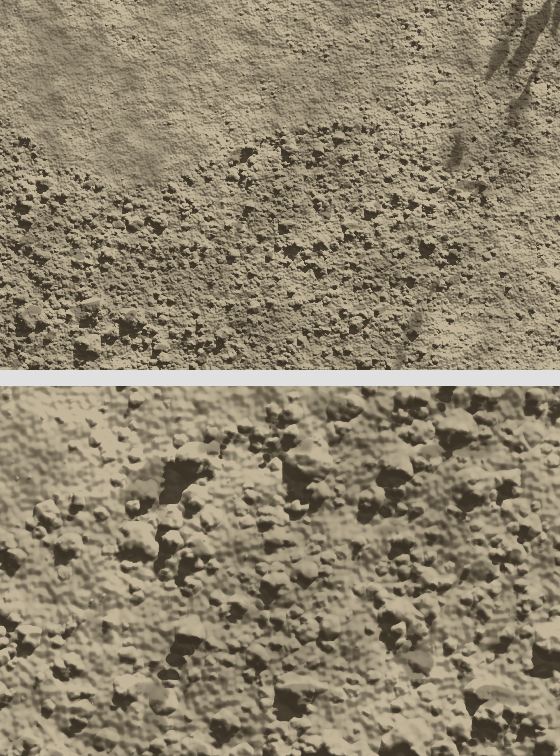
Top, the full canvas; bottom, a detail of the centre.
This texture is drawn by a Shadertoy shader. Its source:

```glsl
// Sunlit heaps of dry sand: a smooth hollow, a cloddy foreground and a steep bank.
// Gradient noise and scattered domes make a height field, which is lit by its slope
// towards the sun and by a short shadow march. Lengths are in canvas heights.

const vec3 DARK_SAND = vec3(0.20, 0.17, 0.125);
const vec3 PALE_SAND = vec3(0.76, 0.71, 0.60);
const vec2 SUN_DIR = vec2(0.42, 0.907);   // towards the sun, on the canvas
const float SUN_SLOPE = 0.52;             // rise of a sun ray per unit travelled
const float SLOPE_STEP = 0.003;
const float BASE_TONE = 0.622;
const float LIT_GAIN = 0.19;
const float SHADE_GAIN = 0.46;
const float SHADOW_TONE = 0.22;
const float CLOD_HEIGHT = 0.95;
const float GRAIN_STEEPNESS = 0.135;

vec3 hash3(vec2 cell) {
    vec3 q = fract(cell.xyx * vec3(0.1031, 0.1030, 0.0973));
    q += dot(q, q.yxz + 33.33);
    return fract((q.xxy + q.yzz) * q.zyx);
}

float cornerSlope(vec2 cell, vec2 offset) {
    float angle = 6.2832 * hash3(cell).x;
    return dot(vec2(cos(angle), sin(angle)), offset);
}

float gradientNoise(vec2 p) {
    vec2 cell = floor(p), f = fract(p);
    vec2 w = f * f * f * (f * (f * 6.0 - 15.0) + 10.0);
    vec2 e = vec2(1.0, 0.0);
    float low = mix(cornerSlope(cell, f), cornerSlope(cell + e, f - e), w.x);
    float high = mix(cornerSlope(cell + e.yx, f - e.yx), cornerSlope(cell + 1.0, f - 1.0), w.x);
    return mix(low, high, w.y);
}

// Rounded lumps, one at most per jittered cell
float clods(vec2 p, float size, float density) {
    if (density < 0.01) return 0.0;
    vec2 q = p / size + size * 900.0;
    q += 0.2 * vec2(gradientNoise(q * 2.7), gradientNoise(q * 2.7 + 47.0));
    vec2 home = floor(q);
    float top = 0.0;
    for (int j = -1; j <= 1; j++)
    for (int i = -1; i <= 1; i++) {
        vec2 cell = home + vec2(i, j);
        vec3 rnd = hash3(cell);
        float radius = 0.47 * smoothstep(0.0, 0.4, density - rnd.z);
        vec2 d = (q - cell - 0.15 - 0.7 * rnd.xy) * vec2(0.92, 1.08);
        top = max(top, (radius * radius - dot(d, d)) / max(radius, 0.05));
    }
    return top * size * CLOD_HEIGHT;
}

// ground = (grain roughness, share of clods, share of boulders)
float sandHeight(vec2 p, vec3 ground) {
    float h = 0.0, freq = 10.0, steepness = GRAIN_STEEPNESS;
    for (int k = 0; k < 5; k++) {
        h += steepness * gradientNoise(p * freq + float(k) * 19.7) / freq;
        freq *= 2.0;
        steepness *= 1.38;
    }
    h *= ground.x;
    h += clods(p, 0.014, 0.65 * ground.x - 0.1);
    h += clods(p, 0.026, 0.62 * ground.y);
    h += clods(p, 0.048, 0.40 * ground.y);
    return h + clods(p, 0.092, 0.42 * ground.z);
}

// Edge of the foreground heap, dipping to a valley at the left
float crestLine(float x) {
    return 0.50 + 0.75 * max(0.26 - x, 0.0) + 0.19 * smoothstep(0.26, 0.95, x)
         - 0.13 * smoothstep(0.95, 1.18, x) + 0.22 * smoothstep(1.25, 1.5, x);
}

void mainImage(out vec4 fragColor, in vec2 fragCoord) {
    vec2 p = fragCoord / iResolution.y;
    float broad = gradientNoise(p * vec2(4.0, 5.5) + 8.0);
    float patchy = gradientNoise(p * 11.0 + 31.0);
    float clumpy = gradientNoise(p * vec2(21.0, 27.0) + 73.0);

    // Regions: hollow, foreground heap, right-hand slope
    float heap = smoothstep(-0.02, 0.035, crestLine(p.x) + 0.035 * patchy - p.y);
    float pastRidge = p.x - (1.08 + 0.45 * p.y) + 0.05 * broad + 0.02 * clumpy;
    float rightSlope = smoothstep(0.0, 0.12, pastRidge);
    float coarse = heap * (1.0 - 0.5 * rightSlope) * (0.9 + 0.6 * patchy);
    float hollowGrain = 0.58 + 0.25 * smoothstep(0.5, 1.0, p.x) + 0.45 * broad + 0.3 * patchy;
    vec3 ground = vec3(mix(hollowGrain, 1.0 - 0.15 * rightSlope, heap), coarse,
        heap * (1.0 - smoothstep(0.2, 1.1, p.x)) * (1.0 - smoothstep(0.2, 0.65, p.y)));
    ground = max(ground, 0.0);

    // Slope lighting
    float h = sandHeight(p, ground);
    float slope = (h - sandHeight(p + SUN_DIR * SLOPE_STEP, ground)) / SLOPE_STEP;
    float lit = max(slope, 0.0), shaded = max(-slope, 0.0);
    float tone = BASE_TONE + LIT_GAIN * lit / (lit + 0.5) - SHADE_GAIN * shaded / (shaded + 0.8);
    tone += 0.06 * gradientNoise(p * 150.0);

    // Broad mottling and the tone of each region
    tone += 0.12 * broad + 0.11 * patchy + 0.10 * clumpy;
    tone += heap * (0.05 * rightSlope - 0.02);

    // Cast shadows
    float blocked = 0.0, reach = 0.004;
    for (int i = 0; i < 6; i++) {
        float rise = sandHeight(p + SUN_DIR * reach, ground) - h;
        blocked = max(blocked, rise - SUN_SLOPE * reach);
        reach *= 1.6;
    }
    tone = mix(tone, SHADOW_TONE, 0.88 * smoothstep(0.0, 0.004, blocked));

    // Streaked steep bank, broken scarp along the ridge, small pits in the heap
    vec2 along = normalize(vec2(0.45, 1.0));
    vec2 s = vec2(dot(p, vec2(along.y, -along.x)), dot(p, along)) + 0.012 * patchy + 0.008 * clumpy;
    float ragged = 18.0 * h + 0.25 * clumpy;
    float streaks = gradientNoise(s * vec2(19.0, 4.5)) + 0.6 * gradientNoise(s * vec2(47.0, 11.0)) + ragged;
    float bank = smoothstep(0.0, 0.05, p.x - 1.17 - 0.45 * (p.y - 0.56)) * (1.0 - heap);
    vec2 fromOverhang = (p - vec2(1.39, 0.89)) * vec2(1.0, 0.85);
    float overhang = 0.3 * exp(-dot(fromOverhang, fromOverhang) / 0.014);
    float scarp = heap * exp(-pow(pastRidge / 0.03, 2.0));
    float pits = coarse * smoothstep(0.33, 0.46, clumpy + 0.35 * patchy + 8.0 * h);
    float steep = bank * smoothstep(0.14, 0.34, streaks + overhang)
                + 0.8 * scarp * smoothstep(0.22, 0.42, streaks + patchy) + 0.6 * pits;
    tone -= 0.04 * bank;
    tone = mix(tone, SHADOW_TONE + 0.25 * (tone - SHADOW_TONE), 0.85 * min(steep, 1.0));

    float paleness = (tone - DARK_SAND.r) / (PALE_SAND.r - DARK_SAND.r);
    fragColor = vec4(mix(DARK_SAND, PALE_SAND, clamp(paleness, 0.0, 1.0)), 1.0);
}
```
